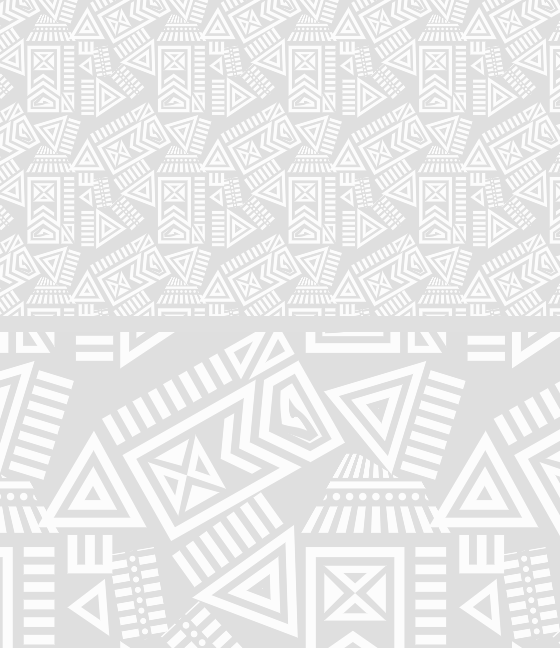
Top: the whole. Bottom: its middle third, enlarged.
This pattern is drawn by a Shadertoy shader. Its source:

```glsl
// Tribal patchwork of white line motifs on pale grey, wrapped on a near-square tile.
// Each motif is a signed distance in its own rotated frame; nested outlines and
// ladders come from one periodic stripe function. The canvas is 432 units high.

const vec2 TILE = vec2(178.5, 179.5);

// Wrapped, rotated and scaled coordinates around a motif's centre
vec2 frame(vec2 p, vec2 centre, float angle, float scale) {
    vec2 q = mod(p - centre + 0.5 * TILE, TILE) - 0.5 * TILE;
    float c = cos(angle), s = sin(angle);
    return vec2(c * q.x + s * q.y, c * q.y - s * q.x) / scale;
}

float box(vec2 p, vec2 lo, vec2 hi) {
    vec2 d = max(lo - p, p - hi);
    return max(d.x, d.y);
}

// Side of a clockwise polygon, positive outside
float edge(vec2 p, vec2 a, vec2 b) {
    vec2 e = normalize(b - a);
    return dot(p - a, vec2(e.y, -e.x));
}

float triangle(vec2 p, vec2 a, vec2 b, vec2 c) {
    return max(edge(p, a, b), max(edge(p, b, c), edge(p, c, a)));
}

// Stripes 4.4 wide, repeated every 8 units
float stripes(float x) {
    return abs(fract((x - 2.2) / 8.0 + 0.5) - 0.5) * 8.0 - 2.2;
}

float nested(float d) { return max(d, stripes(-d)); }
float outline(float d, float width) { return max(d, -d - width); }

// Hourglass in a chevron frame, side ladder, spiral house and split corner
float block(vec2 p) {
    p += vec2(32.0, 45.5);
    vec2 h = p - vec2(21.5, 58.0);
    float roof = dot(vec2(abs(h.x), h.y), vec2(0.572, -0.82));
    float d = outline(max(box(p, vec2(0.0), vec2(45.0, 72.0)), 3.8 - roof), 4.6);

    vec2 q = abs(p - vec2(22.5, 21.0));
    float cone = dot(q, vec2(0.664, -0.747));
    d = min(d, outline(max(q.y - 12.5, cone), 3.3));
    d = min(d, max(q.x - 14.0, (q.y + 5.0 - q.x) * 0.7));
    d = min(d, max(q.x - 14.0, abs(roof - 14.2) - 2.1));

    d = min(d, max(box(p, vec2(50.0, 0.0), vec2(64.0, 60.5)), stripes(p.y)));

    float house = max(-roof, 0.0) * 0.0 + max(roof, 0.0) * 0.0;
    house = max(-dot(vec2(-abs(h.x), h.y), vec2(0.572, 0.82)), max(abs(h.x) - 21.5, h.y - 33.0));
    float turn = atan(h.y - 19.0, h.x) / 6.2832;
    d = min(d, outline(house, 4.4));
    d = min(d, max(house + 7.6, stripes(8.0 * turn - house)));

    float corner = box(p, vec2(46.5, 64.0), vec2(64.0, 91.0));
    float diagonal = edge(p, vec2(46.5, 64.0), vec2(64.0, 91.0));
    return min(d, outline(max(corner, 1.6 - abs(diagonal)), 3.2));
}

// Ladder followed by a nested triangle pointing along +x
float plate(vec2 p) {
    float ladder = max(box(p, vec2(-22.0, -27.0), vec2(-3.5, 27.0)), stripes(p.y + 2.2));
    float tip = triangle(p, vec2(0.0, -30.0), vec2(45.0, 0.0), vec2(0.0, 30.0));
    return min(ladder, nested(tip));
}

float dots(vec2 p) { return length(vec2(mod(p.x + 3.0, 6.0) - 3.0, p.y)) - 1.7; }

// Two ladders with a dotted line between them
float band(vec2 p) {
    float along = abs(p.x - 3.0) - 25.5;
    float ladders = max(abs(abs(p.y) - 8.3) - 4.8, stripes(p.x + 2.2));
    return max(along, min(ladders, dots(p)));
}

// Tapering stack: ladder, dots, rail, then a slanted ladder
float fan(vec2 p) {
    float t = p.x * 60.0 / max(60.0 + p.y, 20.0);
    float rungs = stripes(t + 2.2);
    float side = abs(t) - 34.0;
    float d = max(max(abs(p.y + 6.0) - 6.0, side), rungs);
    d = min(d, max(dots(p + vec2(0.0, 16.5)), side + 2.0));
    d = min(d, max(abs(p.y + 21.8) - 1.6, side));
    float slant = -p.y - 36.0 + 0.6 * max(p.x + 8.0, 0.0);
    return min(d, max(max(max(p.y + 25.0, slant), side), rungs));
}

void mainImage(out vec4 fragColor, in vec2 fragCoord) {
    float unit = 432.0 / iResolution.y;
    vec2 p = vec2(fragCoord.x, iResolution.y - fragCoord.y) * unit;

    // Large blocks, upright and tilted
    float d = block(frame(p, vec2(248.0, 108.0), 0.0, 1.0));
    d = min(d, block(frame(p, vec2(357.0, 189.0), -2.086, 1.0)));

    // Pointed plates
    d = min(d, plate(frame(p, vec2(310.0, 133.0), 0.0, 0.92)));
    d = min(d, plate(frame(p, vec2(263.0, 183.0), 3.44, 0.9)));
    d = min(d, plate(frame(p, vec2(366.0, 69.0), 0.95, 0.95)));

    // Fan and ladder bands
    d = min(d, fan(frame(p, vec2(248.0, 56.0), 0.0, 1.0)));
    d = min(d, band(frame(p, vec2(318.0, 82.0), 1.4, 0.8)));
    d = min(d, band(frame(p, vec2(351.0, 110.0), 0.82, 0.9)));

    // Loose triangles and a comb
    vec2 q = frame(p, vec2(297.0, 215.0), 0.0, 1.0);
    d = min(d, nested(triangle(q, vec2(1.0, -26.0), vec2(25.0, 18.0), vec2(-25.0, 18.0))));
    q = frame(p, vec2(300.0, 90.0), 0.0, 1.0);
    d = min(d, outline(triangle(q, vec2(3.0, -13.0), vec2(5.0, 13.0), vec2(-14.0, 0.0)), 3.6));
    q = frame(p, vec2(286.0, 57.0), 0.0, 1.0);
    float teeth = min(stripes(q.x), 13.5 - q.y);
    d = min(d, max(box(q, vec2(0.0), vec2(20.4, 17.5)), teeth));

    float ink = 1.0 - smoothstep(-0.6 * unit, 0.6 * unit, d);
    fragColor = vec4(mix(vec3(0.875), vec3(0.99), ink), 1.0);
}
```
